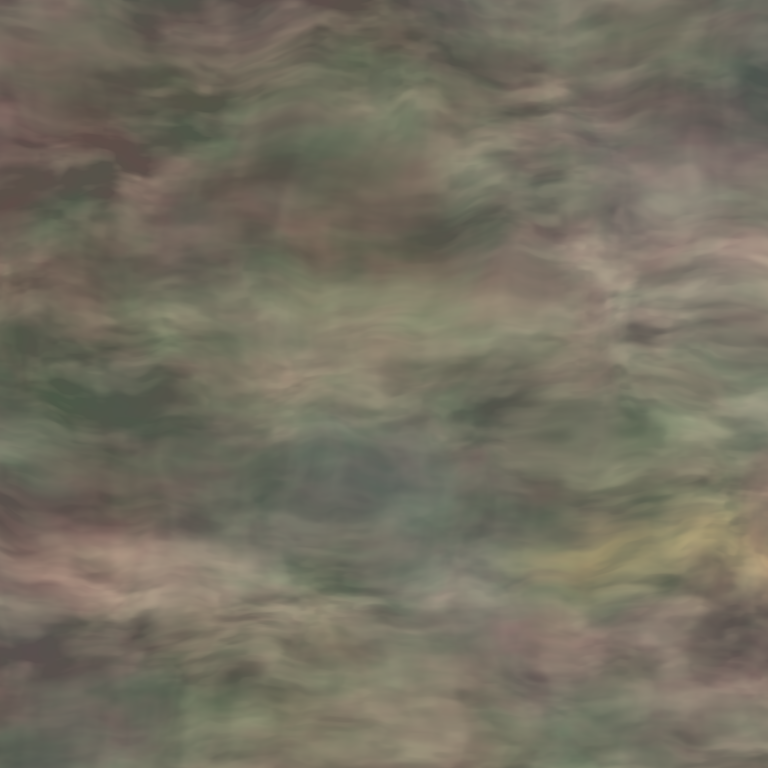
Reproduce this texture procedurally as a WebGL 2 fragment shader.

```glsl
#version 300 es
precision highp float;
// Weathered grey-brown stone with soft horizontal smears and a pale, warm vein.

uniform vec2 u_resolution;
out vec4 fragColor;

vec3 hash3(vec2 cell) {
  vec3 q = fract(cell.xyx * vec3(0.1031, 0.1030, 0.0973));
  q += dot(q, q.yxz + 33.33);
  return fract((q.xxy + q.yzz) * q.zyx);
}

// Smooth cellular noise: random values blended around jittered points.
float cellNoise(vec2 p) {
  vec2 cell = floor(p), local = fract(p);
  float total = 0.0, weightSum = 0.0;
  for (int j = -1; j <= 1; j++) {
    for (int i = -1; i <= 1; i++) {
      vec2 offset = vec2(i, j);
      vec3 rnd = hash3(cell + offset + 50.0);
      vec2 d = offset + 0.15 + 0.7 * rnd.xy - local;
      float weight = exp(-5.0 * dot(d, d));
      total += weight * rnd.z;
      weightSum += weight;
    }
  }
  return total / weightSum;
}

// Layered noise, centred on zero.
float layers(vec2 p, int octaves) {
  float sum = 0.0, amplitude = 0.5;
  for (int i = 0; i < octaves; i++) {
    sum += amplitude * (cellNoise(p) - 0.5);
    p = mat2(1.98, 0.16, -0.16, 1.98) * p + vec2(17.3, 9.1);
    amplitude *= 0.52;
  }
  return sum;
}

void main() {
  vec2 uv = gl_FragCoord.xy / u_resolution;
  vec2 warp = vec2(layers(uv * 4.0 + 3.0, 3), layers(uv * 5.0 + 21.0, 3));
  vec2 p = uv + warp * vec2(0.12, 0.07);

  // Broad clouds, flat streaks and faint upright smears
  float clouds = layers(p * vec2(3.0, 6.5) + 7.0, 5);
  float streaks = layers(p * vec2(14.0, 38.0) + 31.0, 3);
  float smears = layers(p * vec2(24.0, 9.0) + 63.0, 3);
  float roughness = smoothstep(-0.15, 0.2, layers(p * vec2(4.0, 7.0) + 90.0, 3));

  // Pale vein that dips in the middle, with a shadow beneath its right end
  float veinHeight = 0.25 - 0.035 * cos((p.x - 0.45) * 8.0);
  float above = p.y - veinHeight;
  float vein = exp(-pow(above / 0.055, 2.0)) * smoothstep(-0.05, 0.3, p.x);
  vein *= clamp(0.75 + 2.2 * clouds + 1.2 * streaks, 0.0, 1.4);
  float shadow = exp(-pow((above + 0.095) / 0.035, 2.0)) * smoothstep(0.6, 0.85, p.x);

  // Tone: darker toward the top, lighter toward the right
  float tone = 0.39 - 0.24 * smoothstep(0.5, 1.0, uv.y) + 0.16 * (uv.x - 0.5);
  tone += 1.25 * clouds + (0.35 + 0.85 * roughness) * streaks + 0.3 * smears;
  tone += 0.36 * vein - 0.2 * shadow;
  tone = clamp(tone, -0.08, 1.08);
  vec3 color = mix(vec3(0.36, 0.345, 0.315), vec3(0.64, 0.60, 0.52), tone);

  // Patches of moss green and dusty rose, then an ochre stain
  float hue = layers(p * vec2(5.0, 9.0) + 120.0, 5) + 0.35 * layers(p * vec2(20.0, 34.0) + 150.0, 2);
  color += hue * vec3(0.10, -0.06, 0.01);
  float cool = layers(p * vec2(3.0, 4.0) + 180.0, 4) + 0.15 * smoothstep(0.6, 1.0, uv.y) - 0.03;
  color += cool * vec3(-0.03, 0.0, 0.07);
  float ochre = vein * smoothstep(0.62, 0.8, p.x);
  color += ochre * vec3(0.035, 0.005, -0.06);

  fragColor = vec4(clamp(color, 0.0, 1.0), 1.0);
}
```
